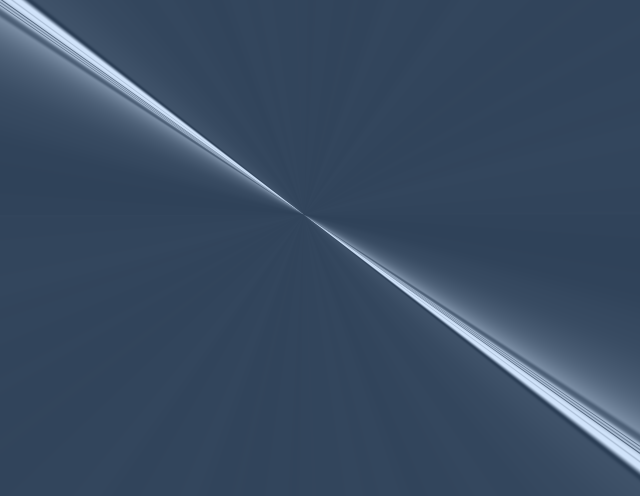
Reproduce this background procedurally as a WebGL 2 fragment shader.

```glsl
#version 300 es
precision highp float;

uniform vec2 u_resolution;
out vec4 fragColor;

const float PI = 3.14159265;

// Soft ridge of given half width around an angle
float ridge(float a, float center, float width) {
    float d = (a - center) / width;
    return exp(-d * d);
}

// Brightness as a function of the ray angle, in 0..PI
float rayLight(float a) {
    // Wide glow on the shallow side, short tail on the steep side
    float shallow = 0.47 * exp(min(a - 0.575, 0.0) / 0.085) * (1.0 - smoothstep(0.570, 0.590, a));
    float steep = 0.09 * exp(-max(a - 0.665, 0.0) / 0.13) * smoothstep(0.655, 0.672, a);

    // Bright core with fine dark grooves
    float core = smoothstep(0.580, 0.603, a) * (1.0 - smoothstep(0.646, 0.662, a));
    float grooves = 0.30 * ridge(a, 0.592, 0.006)
                  + 0.60 * ridge(a, 0.6035, 0.0012)
                  + 0.45 * ridge(a, 0.6105, 0.0016)
                  + 0.75 * ridge(a, 0.6175, 0.0014)
                  + 0.25 * ridge(a, 0.634, 0.002);
    core *= 0.80 + 0.22 * smoothstep(0.612, 0.630, a) - grooves;

    // Dark rim and faint background rays
    float rim = 0.10 * ridge(a, 0.665, 0.006) + 0.022 * ridge(a, 0.10, 0.16);
    float rays = 0.005 * sin(14.0 * a + 2.0 * sin(6.0 * a)) + 0.003 * sin(46.0 * a);
    return shallow + steep + core - rim + rays;
}

void main() {
    vec2 center = vec2(0.613, 0.567);
    float light = 0.0;

    // Average a grid of samples, since the rays converge at the center
    for (int j = 0; j < 4; j++) {
        for (int i = 0; i < 4; i++) {
            vec2 offset = (vec2(i, j) + 0.5) / 4.0 - 0.5;
            vec2 p = (gl_FragCoord.xy + offset) / u_resolution.y - center;
            float angle = mod(atan(-p.y, p.x + 1e-6), PI);
            light += rayLight(angle) / 16.0;
        }
    }

    vec3 slate = vec3(0.196, 0.270, 0.360);
    fragColor = vec4(clamp(slate + 0.61 * light, 0.0, 1.0), 1.0);
}
```
